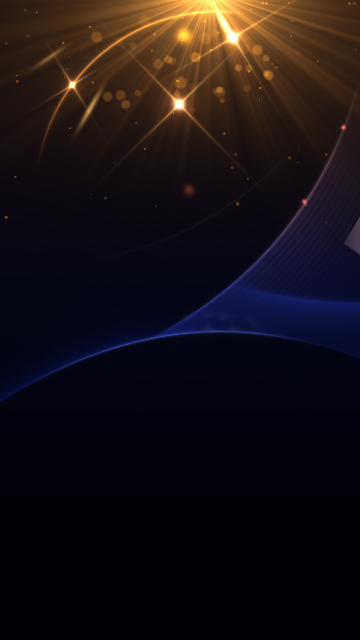
Give the GLSL for this background, as a Shadertoy shader.

```glsl
// Golden light bursting from the top edge over a midnight blue backdrop,
// with star flares, bokeh dust and a translucent blue veil between two curves.
// Built in canvas-width units from exponential glows, arcs and gradient noise.

vec2 hash2(vec2 p) {
    p = vec2(dot(p, vec2(127.1, 311.7)), dot(p, vec2(269.5, 183.3)));
    return fract(sin(p) * 43758.55);
}

float gradientNoise(vec2 p) {
    vec2 i = floor(p), f = p - i, u = f * f * (3.0 - 2.0 * f), e = vec2(1, 0);
    float a = dot(hash2(i) - 0.5, f);
    float b = dot(hash2(i + e.xy) - 0.5, f - e.xy);
    float c = dot(hash2(i + e.yx) - 0.5, f - e.yx);
    float d = dot(hash2(i + 1.0) - 0.5, f - 1.0);
    return 2.0 * mix(mix(a, b, u.x), mix(c, d, u.x), u.y);
}

vec2 rotate(vec2 v, float angle) {
    float c = cos(angle), s = sin(angle);
    return vec2(c * v.x + s * v.y, c * v.y - s * v.x);
}

float hairline(float d, float width) {
    return exp(-abs(d) / width);
}

// Soft round core with four tapering arms
vec3 starFlare(vec2 v, float angle, float size) {
    vec2 r = abs(rotate(v, angle));
    float arms = hairline(r.y, 0.0028) * exp(-r.x / size)
               + hairline(r.x, 0.0028) * exp(-r.y / size);
    float d = length(v);
    return vec3(1.0, 0.72, 0.36) * arms * 0.8
         + vec3(1.0, 0.5, 0.2) * exp(-d / (size * 0.28)) * 0.55
         + vec3(1.0, 0.95, 0.85) * exp(-d * d / (size * size * 0.025));
}

// Elongated glint
float streak(vec2 v, float angle, vec2 size) {
    vec2 r = rotate(v, angle) / size;
    return exp(-dot(r, r));
}

float spark(vec2 v, float radius) {
    return exp(-dot(v, v) / (radius * radius));
}

void mainImage(out vec4 fragColor, in vec2 fragCoord) {
    vec2 p = fragCoord / iResolution.x;
    p.y += 1.7778 - iResolution.y / iResolution.x;

    // Night backdrop
    vec3 col = mix(vec3(0.0, 0.002, 0.032), vec3(0.012, 0.018, 0.075), smoothstep(0.35, 0.95, p.y));
    col = mix(col, vec3(0.06, 0.04, 0.055), smoothstep(0.95, 1.45, p.y));

    // Burst of light and its rays
    vec2 toLight = p - vec2(0.585, 1.8);
    float d = length(toLight * vec2(0.7, 1.0));
    float angle = atan(toLight.x, -toLight.y);
    float rays = gradientNoise(vec2(angle * 7.0, 2.0)) + 0.7 * gradientNoise(vec2(angle * 21.0, 7.0));
    float fade = smoothstep(1.15, 1.6, p.y);
    col += vec3(0.92, 0.56, 0.16) * exp(-d * 5.2) * (0.85 + 0.75 * rays) * mix(0.4, 1.0, fade);
    col += vec3(0.8, 0.5, 0.2) * exp(-d * 3.2) * pow(max(rays, 0.0), 1.5) * 0.6 * fade;
    col += vec3(0.9, 0.72, 0.4) * exp(-d * 15.0);

    // Bokeh discs, then fine dust
    for (int i = 0; i < 110; i++) {
        vec2 h = hash2(vec2(float(i), 3.7)), k = hash2(vec2(float(i), 9.1));
        bool large = i < 36;
        vec2 center = large ? vec2(0.24 + 0.6 * h.x, 1.75 - 0.28 * h.y)
                            : vec2(h.x, 1.77 - 0.62 * h.y * h.y);
        float radius = large ? mix(0.007, 0.019, k.x) : mix(0.002, 0.005, k.x);
        float disc = 1.0 - smoothstep(radius * 0.6, radius * 1.15, length(p - center));
        col += vec3(0.85, 0.52, 0.14) * disc * k.y * (large ? 0.32 : 0.5);
    }

    // Golden arc
    vec2 fromArc = p - vec2(0.606, 1.241);
    float arcFade = smoothstep(1.28, 1.6, p.y) * (1.0 - smoothstep(0.58, 0.68, p.x));
    col += vec3(1.0, 0.6, 0.2) * hairline(length(fromArc) - 0.505, 0.003) * arcFade * 0.75;

    // Veil between the great circle and the lower crest
    float outer = length(p - vec2(-0.06, 1.819)) - 1.09;
    float above = p.y - 0.8565 + 0.52 * (p.x - 0.613) * (p.x - 0.613);
    float veil = smoothstep(-0.002, 0.003, outer) * smoothstep(-0.002, 0.003, above) * smoothstep(0.3, 0.5, p.x);
    float high = smoothstep(0.85, 1.25, p.y);
    vec3 veilColor = mix(vec3(0.045, 0.06, 0.23), vec3(0.08, 0.055, 0.085), high);
    col += veil * veilColor * (0.3 + 0.7 * exp(-outer * 7.0)) * (1.0 - smoothstep(1.15, 1.6, p.y));
    float foldY = 0.935 + 0.4 * (p.x - 1.0) * (p.x - 1.0);
    float fold = p.y - foldY;
    col += vec3(0.035, 0.06, 0.22) * veil * exp(-abs(fold) / (fold > 0.0 ? 0.007 : 0.05)) * smoothstep(0.5, 0.85, p.x);
    float threads = 0.5 + 0.5 * sin(outer * 420.0);
    col += vec3(0.035, 0.035, 0.06) * threads * veil * exp(-outer * 8.0) * spark(p - vec2(0.87, 1.1), 0.22);

    // Bright rims and the faint inner arc
    float rimFade = smoothstep(0.4, 0.6, p.x) * (1.0 - smoothstep(1.25, 1.6, p.y));
    col += mix(vec3(0.16, 0.2, 0.5), vec3(0.4, 0.27, 0.3), high) * hairline(outer, 0.003) * rimFade * 0.8;
    float crestFade = smoothstep(-0.05, 0.4, p.x) * (1.0 - smoothstep(0.65, 0.93, p.x));
    col += vec3(0.24, 0.29, 0.6) * hairline(above, 0.0028) * crestFade * 0.8;
    col += vec3(0.02, 0.045, 0.2) * exp(-max(above, 0.0) / 0.03) * smoothstep(-0.003, 0.003, above)
         * (1.0 - smoothstep(0.3, 0.65, p.x));
    float innerArc = length(p - vec2(0.093, 2.0)) - 0.96;
    col += vec3(0.045, 0.03, 0.035) * hairline(innerArc, 0.003) * smoothstep(0.2, 0.5, p.x) * (1.0 - smoothstep(0.7, 0.85, p.x));

    // Hazy reflection on the crest and a pale facet at the right edge
    float haze = smoothstep(-0.15, 0.45, gradientNoise(p * 28.0));
    col += vec3(0.16, 0.15, 0.2) * haze * streak(p - vec2(0.61, 0.875), 0.0, vec2(0.075, 0.025)) * smoothstep(-0.002, 0.003, above);
    vec2 facet = p - vec2(0.953, 1.1);
    float facetMask = smoothstep(0.0, 0.006, facet.x * 1.7 - facet.y) * smoothstep(0.0, 0.006, facet.y + facet.x * 0.7);
    col += vec3(0.22, 0.18, 0.17) * facetMask * (0.6 + 0.4 * smoothstep(0.0, 0.05, facet.x));

    // Glints, star flares and ember points
    col += vec3(1.0, 0.75, 0.35) * (streak(p - vec2(0.25, 1.475), 1.05, vec2(0.055, 0.007)) * 0.65
         + streak(p - vec2(0.14, 1.62), 0.6, vec2(0.045, 0.006)) * 0.35);
    col += vec3(1.0, 0.9, 0.6) * streak(p - vec2(0.627, 1.705), -1.05, vec2(0.045, 0.009));
    col += starFlare(p - vec2(0.498, 1.488), 0.77, 0.09);
    col += starFlare(p - vec2(0.648, 1.674), 0.54, 0.085);
    col += starFlare(p - vec2(0.201, 1.542), 0.55, 0.045);
    col += vec3(0.9, 0.6, 0.1) * spark(p - vec2(0.512, 1.678), 0.018);
    col += vec3(0.3, 0.13, 0.06) * spark(p - vec2(0.525, 1.25), 0.014);
    col += vec3(0.8, 0.35, 0.25) * (spark(p - vec2(0.845, 1.218), 0.006) + spark(p - vec2(0.954, 1.424), 0.006));

    fragColor = vec4(clamp(col, 0.0, 1.0), 1.0);
}
```
